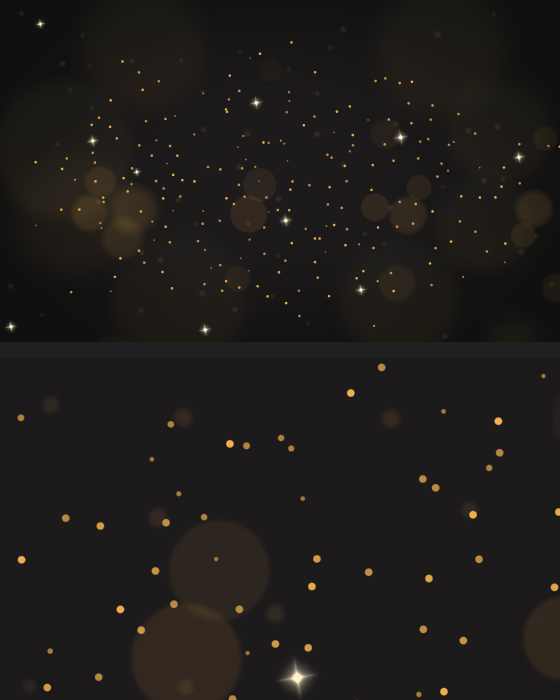
Top, the full canvas; bottom, a detail of the centre.
This background is drawn by a Shadertoy shader. Its source:

```glsl
// Dark backdrop with soft amber bokeh, scattered gold dust and small sparkling stars.
#define HAZE_PER_SIDE 4
#define BOKEH_COUNT 19
#define HAZE_GAIN 0.9
#define BOKEH_GAIN 1.0
#define DUST_RADIUS 0.0037
#define DUST_DENSITY 0.68
#define MOTE_RADIUS 0.013
#define STAR_CELL 0.32
#define STAR_TILT 0.16
#define DUST_COLOR vec3(0.95, 0.70, 0.31)
#define STAR_COLOR vec3(1.0, 0.95, 0.80)

const float PI = 3.14159;

vec2 hash2(vec2 p) {
    vec3 q = fract(p.xyx * vec3(0.1031, 0.1030, 0.0973));
    q += dot(q, q.yzx + 33.33);
    return fract((q.xx + q.yz) * q.zy);
}

// Disc of radius r whose outer part, a fraction soft of r, fades away.
float softDisc(float d, float r, float soft) {
    return 1.0 - smoothstep(r * (1.0 - soft), r, d);
}

// One jittered point per cell: xy is the offset to it, zw are its random values.
vec4 scatter(vec2 p, float cell, float reach, float seed) {
    vec2 id = floor(p / cell);
    vec2 jitter = hash2(id + seed);
    float margin = reach / cell;
    vec2 center = (id + mix(vec2(margin), vec2(1.0 - margin), jitter)) * cell;
    return vec4(p - center, hash2(id + seed + 57.3));
}

// Large dim discs along both sides, mossy above and umber below.
vec3 haze(vec2 p, float aspect) {
    vec3 sum = vec3(0.0);
    for (int i = 0; i < 2 * HAZE_PER_SIDE; i++) {
        float k = float(i / 2) / float(HAZE_PER_SIDE - 1);
        float side = i % 2 == 0 ? -1.0 : 1.0;
        vec2 h = hash2(vec2(float(i) + 3.0, 11.0));
        float a = mix(0.9, -1.05, k);
        vec2 center = vec2(aspect * (0.5 + side * 0.42 * cos(a)), 0.49 + 0.43 * sin(a));
        center += (h - 0.5) * 0.1;
        float r = mix(0.17, 0.25, h.x);
        vec2 d = p - center;
        vec3 tint = mix(vec3(0.052, 0.037, 0.014), vec3(0.030, 0.032, 0.020),
                        smoothstep(-0.5, 0.8, d.y / r));
        sum += tint * softDisc(length(d), r, mix(0.25, 0.55, h.y));
    }
    return sum * HAZE_GAIN;
}

// Amber discs around a low band, wider and more blurred toward the sides.
vec3 bokeh(vec2 p, float aspect) {
    vec3 sum = vec3(0.0);
    for (int i = 0; i < BOKEH_COUNT; i++) {
        float n = float(i);
        vec2 h = hash2(vec2(n + 21.0, 5.0));
        float x = fract(0.16 + n * 0.7549);
        float s = 2.0 * fract(0.45 + n * 0.5698) - 1.0;
        float side = smoothstep(0.12, 0.4, abs(x - 0.5));
        float r = mix(0.035, mix(0.06, 0.125, side), h.x);
        float soft = mix(0.15, 0.95, h.x * side);
        vec2 center = vec2(x * aspect, 0.38 + 0.42 * s * abs(s));
        vec3 tint = mix(vec3(0.090, 0.062, 0.018), vec3(0.160, 0.126, 0.055), h.x * side);
        sum += tint * (1.0 - 0.7 * abs(s)) * softDisc(length(p - center), r, soft);
    }
    return sum * BOKEH_GAIN;
}

// Coverage of gold grains, densest toward the middle of the canvas.
float dust(vec2 p, float aspect, float cell, float seed, float px) {
    vec4 g = scatter(p, cell, DUST_RADIUS + px, seed);
    vec2 spread = ((p - g.xy) / vec2(aspect, 1.0) - vec2(0.5, 0.47)) * vec2(2.0, 2.2);
    float chance = DUST_DENSITY * (1.0 - smoothstep(0.45, 1.12, length(spread)));
    float r = DUST_RADIUS * mix(0.55, 1.0, smoothstep(0.0, 0.3, g.w));
    float cover = clamp((r - length(g.xy)) / max(px, 0.0012) + 0.5, 0.0, 1.0);
    return cover * step(g.z, chance) * mix(0.6, 1.0, g.w);
}

// Faint out-of-focus specks.
vec3 motes(vec2 p) {
    vec4 g = scatter(p, 0.11, MOTE_RADIUS, 83.0);
    vec3 tint = mix(vec3(0.045, 0.045, 0.032), vec3(0.085, 0.060, 0.022), g.w);
    return tint * step(g.z, 0.42) * softDisc(length(g.xy), MOTE_RADIUS * mix(0.7, 1.0, g.w), 0.7);
}

// Four-rayed sparkle with a hazy halo and a bright core.
float stars(vec2 p) {
    vec4 g = scatter(p, STAR_CELL, 0.03, 141.0);
    float c = cos(STAR_TILT), s = sin(STAR_TILT);
    vec2 q = mat2(c, -s, s, c) * g.xy / mix(0.014, 0.024, g.w);
    vec2 a = abs(q);
    float d2 = dot(q, q);
    float rays = exp(-11.0 * a.x - 1.6 * a.y) + exp(-11.0 * a.y - 1.6 * a.x);
    float glow = 0.38 * exp(-3.5 * d2) + 0.75 * rays + 0.7 * exp(-28.0 * d2);
    return glow * (1.0 - smoothstep(0.6, 1.2, sqrt(d2))) * step(g.z, 0.85);
}

void mainImage(out vec4 fragColor, in vec2 fragCoord) {
    float px = 1.0 / iResolution.y;
    float aspect = iResolution.x * px;
    vec2 p = fragCoord * px;

    // Plum-black ground, darker at the rim
    float rim = length((p / vec2(aspect, 1.0) - 0.5) * vec2(2.0, 1.7));
    vec3 color = mix(vec3(0.114, 0.102, 0.108), vec3(0.064, 0.064, 0.063), smoothstep(0.2, 1.1, rim));

    // Blurred lights
    color += haze(p, aspect) + bokeh(p, aspect) + motes(p);

    // Sharp grains and sparkles
    float grains = max(dust(p, aspect, 0.062, 7.0, px), dust(p + 0.03, aspect, 0.085, 211.0, px));
    color = mix(color, DUST_COLOR, grains);
    color = mix(color, STAR_COLOR, clamp(stars(p), 0.0, 1.0));
    fragColor = vec4(color, 1.0);
}
```
